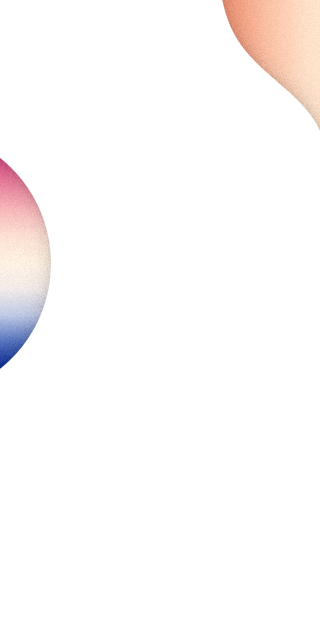
Write a Shadertoy shader that draws this background.

```glsl
// Two grainy gradient shapes, a striped disc and a peach wave, entering a white page.

#define DISC_CENTER vec2(-0.262, 0.823)
#define DISC_RADIUS 0.421
#define RAMP_TOP 0.490
#define RAMP_BOTTOM 1.151
#define WAVE_MID vec2(0.870, 0.258)
#define WAVE_REACH 0.182
#define WAVE_SCALE 0.156
#define WAVE_END 0.45
#define RIM_WIDTH 0.024
#define RIM_STRENGTH 0.13
#define GRAIN_CELLS 384.0
#define GRAIN_AMOUNT 0.045

const vec3 PAGE = vec3(1.0);

float hash(vec2 p) {
    vec3 q = fract(vec3(p.xyx) * 0.1031);
    q += dot(q, q.yzx + 33.33);
    return fract((q.x + q.y) * q.z);
}

// Vertical ramp from pink through cream to blue
vec3 discColor(float y) {
    const vec3 stops[9] = vec3[9](
        vec3(0.85, 0.29, 0.52), vec3(0.91, 0.50, 0.61), vec3(0.97, 0.72, 0.73),
        vec3(0.99, 0.88, 0.83), vec3(1.00, 0.95, 0.89), vec3(0.95, 0.92, 0.91),
        vec3(0.75, 0.79, 0.90), vec3(0.33, 0.45, 0.75), vec3(0.05, 0.18, 0.60));
    float t = clamp((y - RAMP_TOP) / (RAMP_BOTTOM - RAMP_TOP), 0.0, 0.999) * 8.0;
    int i = int(t);
    return mix(stops[i], stops[i + 1], fract(t));
}

// Horizontal ramp from coral to pale peach
vec3 waveColor(float x) {
    vec3 coral = vec3(0.95, 0.59, 0.47);
    vec3 peach = vec3(0.98, 0.75, 0.64);
    vec3 cream = vec3(1.00, 0.89, 0.80);
    vec3 color = mix(coral, peach, smoothstep(0.69, 0.86, x));
    return mix(color, cream, smoothstep(0.80, 1.00, x));
}

// Approximate signed distance to the S-shaped edge, negative inside
float waveDistance(vec2 p) {
    // Past its end the edge runs straight down outside the canvas
    float y = min(p.y, WAVE_END);
    float s = tanh((y - WAVE_MID.y) / WAVE_SCALE);
    float bend = y / 0.206 - 1.0;
    float edge = WAVE_MID.x + WAVE_REACH * s - 0.0063 * bend * bend;
    float slope = WAVE_REACH / WAVE_SCALE * (1.0 - s * s) - 0.0612 * bend;
    return (edge - p.x) / sqrt(1.0 + slope * slope);
}

// Darken the rim, add grain and lay the shape over the base
vec3 paintShape(vec3 base, vec3 color, float dist, float grain, float pixel) {
    float rim = exp(min(dist, 0.0) / RIM_WIDTH);
    color *= 1.0 - RIM_STRENGTH * rim;
    color += grain * GRAIN_AMOUNT * (1.0 + rim);
    float cover = 1.0 - smoothstep(-0.7 * pixel, 0.7 * pixel, dist);
    return mix(base, clamp(color, 0.0, 1.0), cover);
}

void mainImage(out vec4 fragColor, in vec2 fragCoord) {
    // Units of canvas width, with y measured down from the top
    vec2 p = vec2(fragCoord.x, iResolution.y - fragCoord.y) / iResolution.x;
    float pixel = 1.0 / iResolution.x;
    float grain = hash(floor(p * GRAIN_CELLS)) - 0.5;

    float discDist = length(p - DISC_CENTER) - DISC_RADIUS;
    vec3 color = paintShape(PAGE, discColor(p.y), discDist, grain, pixel);
    color = paintShape(color, waveColor(p.x), waveDistance(p), grain, pixel);

    fragColor = vec4(color, 1.0);
}
```
